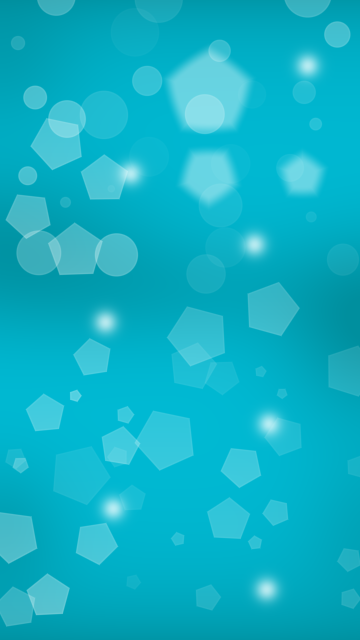
A Shadertoy shader for this background:

```glsl
float hash(float n) {
    return fract(sin(n * 12.9898) * 43758.5453);
}

// Soft elliptical spot
float spot(vec2 p, vec2 center, vec2 size) {
    vec2 q = (p - center) / size;
    return exp(-dot(q, q));
}

// Signed distance to the sides of a regular pentagon
float pentagon(vec2 q, float radius, float spin) {
    float sector = 6.2831853 / 5.0;
    float angle = mod(atan(q.x, q.y) + spin, sector) - 0.5 * sector;
    return length(q) * cos(angle) - 0.809 * radius;
}

// Opacity of a flat shape with a faint bright rim
float pane(float d, float aa) {
    float fill = smoothstep(aa, -aa, d);
    float rim = smoothstep(0.004, 0.0, abs(d + 0.002));
    return fill * (1.0 + 0.18 * rim);
}

vec3 backdrop(vec2 p, float top) {
    float shade = 0.06;
    shade += 0.75 * exp(-7.0 * (top - p.y));
    shade += 0.80 * exp(-6.5 * p.y);
    shade += 0.75 * spot(p, vec2(-0.02, 1.10), vec2(0.40, 0.22));
    shade += 0.90 * spot(p, vec2(1.05, 0.87), vec2(0.25, 0.25));
    shade += 0.42 * spot(p, vec2(0.50, 0.97), vec2(0.50, 0.16));
    shade += 0.40 * spot(p, vec2(1.05, 0.30), vec2(0.20, 0.25));
    shade += 0.50 * spot(p, vec2(0.00, 0.30), vec2(0.18, 0.20));
    shade += 0.40 * spot(p, vec2(0.00, 1.60), vec2(0.22, 0.20));
    return mix(vec3(0.0, 0.74, 0.845), vec3(0.0, 0.56, 0.62), min(shade, 1.0));
}

void mainImage(out vec4 fragColor, in vec2 fragCoord) {
    vec2 p = fragCoord / iResolution.x;
    float top = iResolution.y / iResolution.x;
    float aa = 0.8 / iResolution.x;
    vec3 tint = vec3(0.96, 1.0, 1.0);
    vec3 color = backdrop(p, top);

    // Discs in the upper half
    for (float i = 0.0; i < 28.0; i++) {
        vec2 center = fract(vec2(0.7549, 0.5698) * i + 0.3);
        center.y = mix(0.98, top, center.y);
        center += 0.08 * (vec2(hash(i + 3.1), hash(i + 7.7)) - 0.5);
        float radius = mix(0.01, 0.068, hash(i + 41.3));
        float alpha = mix(0.03, 0.29, pow(hash(i + 83.9), 1.4));
        color = mix(color, tint, alpha * pane(length(p - center) - radius, aa));
    }

    // Pentagons: a wide scatter below, a few large ones at the upper left
    for (float i = 0.0; i < 37.0; i++) {
        bool upper = i >= 33.0;
        vec2 center = fract(vec2(0.5698, 0.7549) * i + vec2(0.1, 0.45));
        center.y = mix(0.10, 0.86, center.y);
        center += 0.12 * (vec2(hash(i + 11.3), hash(i + 17.9)) - 0.5);
        float size = pow(hash(i + 59.2), 1.25);
        float strength = hash(i + 23.6);
        if (upper) {
            center = vec2(0.34 * fract(0.618 * (i - 32.0)), 1.08 + 0.10 * (i - 33.0));
            size = 0.55 + 0.4 * size;
            strength = 0.8;
        }
        vec2 q = p - center;
        float radius = mix(0.015, 0.092, size);
        float d = pentagon(q, radius, 6.2831853 * hash(i + 5.4));
        float alpha = mix(0.06, 0.35, strength) * (1.0 - 1.5 * q.y);
        color = mix(color, tint, alpha * pane(d, aa));
    }

    // Out-of-focus pentagons
    for (float i = 0.0; i < 3.0; i++) {
        vec2 q = p - vec2(0.58 + 0.13 * i * (i - 1.0), 1.52 - 0.23 * min(i, 1.0));
        float radius = 0.125 / (1.0 + 0.5 * i);
        float d = mix(pentagon(q, radius, 0.6283 * i), length(q) - 0.9 * radius, 0.25);
        color = mix(color, tint, 0.42 * smoothstep(0.018, -0.022, d));
    }

    // Glowing lights, alternating right and left
    for (float i = 0.0; i < 7.0; i++) {
        float side = 1.0 - 2.0 * mod(i, 2.0);
        vec2 center = vec2(0.52 + side * mix(0.14, 0.36, hash(i + 2.6)),
                           top - 0.205 - 0.243 * i + 0.08 * (hash(i + 9.2) - 0.5));
        color = mix(color, tint, 0.74 * spot(p, center, vec2(0.031)));
    }

    fragColor = vec4(color, 1.0);
}
```
